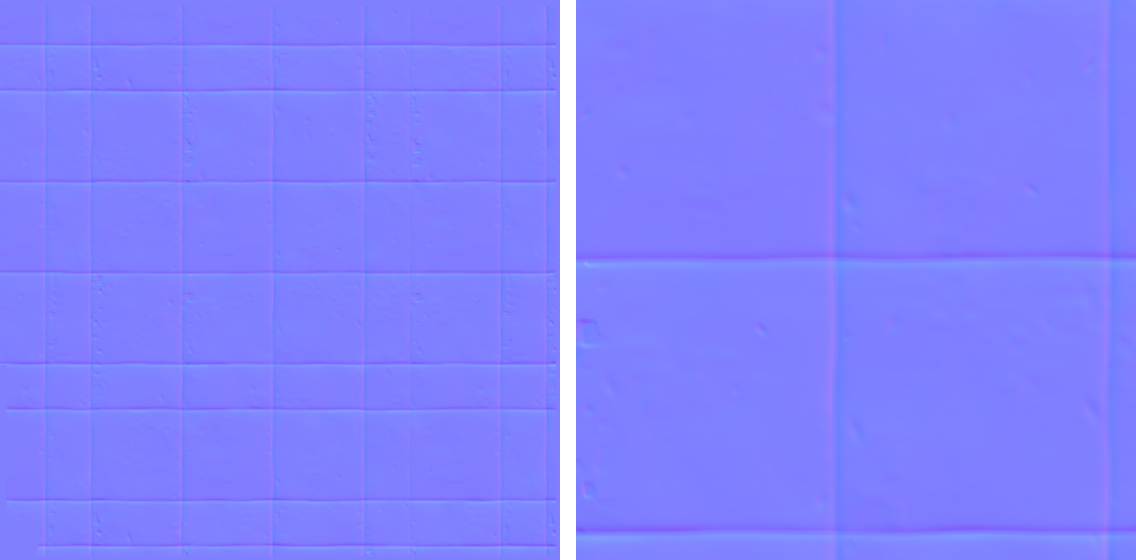
Left: the whole. Right: its middle third, enlarged.
This texture map is drawn by a Shadertoy shader. Its source:

```glsl
// Tangent-space normal map of worn square tiles laid on an uneven grid of whole
// and half modules. Seams are analytic slopes; dents, chips and grain come from
// a height field differentiated per tile. Some tiles share a seed and repeat.

const float MODULES = 12.3;   // half-tile modules across the canvas
const float EPS = 0.016;      // differentiation step, in modules
const float SEAMS[10] = float[10](-1., 1., 2., 4., 6., 8., 9., 11., 12., 14.);

float hash(vec2 p) {
    vec3 q = fract(vec3(p.xyx) * 0.1031);
    q += dot(q, q.yzx + 33.33);
    return fract((q.x + q.y) * q.z);
}

vec2 hash2(vec2 p) {
    return vec2(hash(p), hash(p + 47.3));
}

float noise(vec2 p) {
    vec2 i = floor(p), f = fract(p);
    f = f * f * f * (f * (f * 6. - 15.) + 10.);
    return mix(mix(hash(i), hash(i + vec2(1, 0)), f.x),
               mix(hash(i + vec2(0, 1)), hash(i + vec2(1, 1)), f.x), f.y);
}

// Start, end and index of the tile interval holding x
vec3 tileSpan(float x) {
    vec3 span = vec3(SEAMS[0], SEAMS[1], 0.);
    for (int i = 1; i < 9; i++)
        if (x >= SEAMS[i]) span = vec3(SEAMS[i], SEAMS[i + 1], float(i));
    return span;
}

// Rows and columns that reuse the same tile surface get the same seed
float sharedSeed(float index) {
    float s = mod(index, 6.);
    return s == 3. ? 0. : s;
}

// Slope of a tile rim: a sharp lip at the seam and a soft rounded shoulder
float rimSlope(float d, float lip, float shoulder) {
    return smoothstep(0., 0.03, d) * (lip * exp(-d * d / 0.0028) + shoulder * exp(-d / 0.17));
}

// Uneven seam depth along its length
float seamDepth(float seam, float along) {
    return 0.55 + 0.75 * noise(vec2(along * 2.3, seam * 7.1)) * (0.7 + 0.6 * hash(vec2(seam, 3.)));
}

// Small slanted dents, mostly gathered toward the tile rims
float dents(vec2 p, vec2 seed) {
    float h = 0.;
    for (int i = 0; i < 8; i++) {
        vec2 key = seed * 13. + float(i) * vec2(5.3, 9.7);
        vec2 pos = 2. * hash2(key);
        if (i < 4) pos.x = 0.12 + 1.76 * step(1., pos.x) + 0.1 * (hash(key + 2.) - 0.5);
        vec2 d = p - pos;
        float lean = hash(key + 8.) - 0.5;
        d = vec2(d.x + lean * d.y, d.y * mix(0.45, 1., hash(key + 4.)));
        float radius = mix(0.025, 0.06, hash(key + 6.));
        h -= 0.13 * radius * hash(key + 11.) * exp(-dot(d, d) / (radius * radius));
    }
    return h;
}

// Surface relief of one tile: swells, patches of grain, chips by the left rim
float relief(vec2 p, vec2 seed) {
    vec2 q = p + seed * 19.;
    float swell = 0.009 * noise(q * 1.6) + 0.0025 * noise(q * 4.);
    float worn = smoothstep(0.52, 0.85, noise(q * 1.9 + 7.));
    float grain = (0.0004 + 0.0022 * worn) * noise(q * vec2(9., 11.));
    float chipped = smoothstep(0.55, 0.95, hash(seed + 21.)) * exp(-abs(p.x - 0.15) / 0.1);
    float chips = 0.009 * chipped * smoothstep(0.5, 0.8, noise(q * 10. + 31.));
    return swell + grain - chips + dents(p, seed);
}

// Zero on the blank outer strips and the blank lower left patch
float paintedArea(vec2 p) {
    float soft = 0.03;
    float area = smoothstep(0.12, 0.12 + soft, p.y);
    area *= 1. - smoothstep(12.2, 12.2 + soft, max(p.x, p.y));
    float lower = smoothstep(8., 8. + soft, p.y);
    area *= 1. - lower * (1. - smoothstep(0.13, 0.13 + soft, p.x));
    vec2 patchEdge = vec2(0.82, 11.4) + 0.1 * (noise(p * 5.) - 0.5);
    float blank = (1. - smoothstep(0., soft, p.x - patchEdge.x)) * smoothstep(0., soft, p.y - patchEdge.y);
    return area * (1. - blank);
}

void mainImage(out vec4 fragColor, in vec2 fragCoord) {
    // Module coordinates counted from the upper left
    vec2 uv = fragCoord / iResolution.xy;
    vec2 p = vec2(uv.x, 1. - uv.y) * MODULES;
    vec2 laid = p + 0.03 * (vec2(noise(p * 1.7), noise(p * 1.7 + 40.)) - 0.5);
    vec3 col = tileSpan(laid.x), row = tileSpan(laid.y);
    vec2 local = laid - vec2(col.x, row.x);
    vec2 seed = vec2(sharedSeed(col.z), sharedSeed(row.z));

    // Rim slopes; the upright seam at module 9 is shallow
    float leftDepth = seamDepth(col.x, p.y) * (col.x == 9. ? 0.4 : 1.);
    float rightDepth = seamDepth(col.y + 0.3, p.y) * (col.y == 9. ? 0.4 : 1.);
    vec2 slope;
    slope.x = rightDepth * rimSlope(col.y - laid.x, 0.17, 0.045)
            - leftDepth * rimSlope(local.x, 0.15, 0.045);
    slope.y = seamDepth(row.x + 20., p.x) * rimSlope(local.y, 0.16, 0.085)
            - seamDepth(row.y + 20.3, p.x) * rimSlope(row.y - laid.y, 0.23, 0.04);

    // Relief slopes and a slight tilt of each tile
    vec2 dx = vec2(EPS, 0.), dy = vec2(0., EPS);
    slope.x -= (relief(local + dx, seed) - relief(local - dx, seed)) / (2. * EPS);
    slope.y += (relief(local + dy, seed) - relief(local - dy, seed)) / (2. * EPS);
    slope += 0.018 * (hash2(seed + 5.) - vec2(0.5, 0.6));

    vec3 normal = normalize(vec3(slope * paintedArea(p), 1.));
    fragColor = vec4(0.5 + 0.5 * normal, 1.);
}
```
